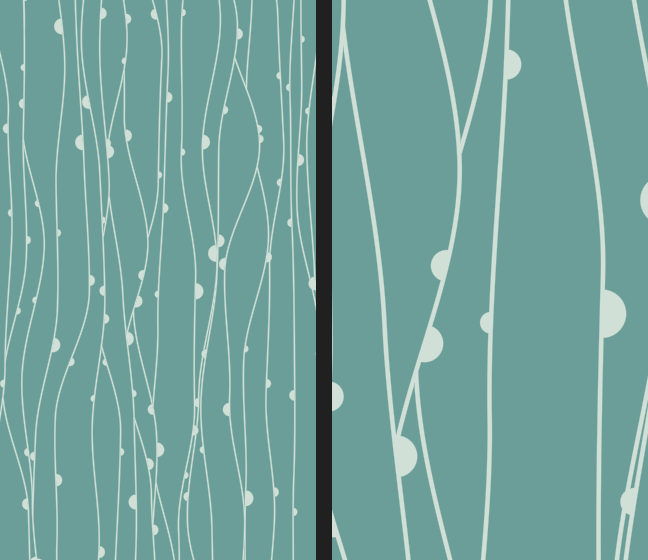
Left, the full canvas; right, a detail of the centre.
Reproduce this pattern procedurally as a Shadertoy shader.

```glsl
// Pale wavering vertical stems on a flat teal ground, joining like branches
// and carrying half-disc buds. Each stem is smooth 1D noise along y; it clings
// to its left neighbour where the two would cross.

#define SPACING 0.0535      // mean gap between stems, in canvas widths
#define WANDER 0.056        // sideways reach of each stem
#define DRIFT 0.018         // sway shared by neighbouring stems
#define BEND_LENGTH 0.40    // height between bends
#define HALF_WIDTH 0.0024   // half the stem thickness
#define BUD_PITCH 0.39      // mean height between buds on a stem
#define BUD_MIN 0.0115
#define BUD_MAX 0.0275
#define SOFTNESS 1.25       // edge blur in output pixels

const vec3 TEAL = vec3(0.42, 0.62, 0.60);
const vec3 PALE = vec3(0.82, 0.88, 0.84);

float hash(vec2 p) {
    vec3 q = fract(vec3(p.xyx) * 0.1031);
    q += dot(q, q.yzx + 33.33);
    return fract((q.x + q.y) * q.z);
}

// Unjoined stem position at height y
float rawStem(float id, float y) {
    float t = y / BEND_LENGTH + hash(vec2(id, 71.0)) + 10.0;
    float k = floor(t);
    float bend = mix(hash(vec2(id, k)), hash(vec2(id, k + 1.0)),
                     smoothstep(0.0, 1.0, t - k));
    float sway = DRIFT * sin(2.7 * y + 0.55 * id);
    return (id - 40.0) * SPACING + WANDER * (2.0 * bend - 1.0) + sway;
}

// Stem position, merged with the left neighbour where they would cross
float stemX(float id, float y) {
    return max(rawStem(id, y), rawStem(id - 1.0, y));
}

// Half disc whose flat side lies on the stem; side is the offset from it
float budDistance(float id, vec2 p, float side) {
    float cell = floor(p.y / BUD_PITCH + hash(vec2(id, 93.0)));
    vec2 seed = vec2(id + 17.0, cell + 140.0);
    float y = (cell + mix(0.12, 0.88, hash(seed)) - hash(vec2(id, 93.0))) * BUD_PITCH;
    float size = hash(seed + 50.0);
    float radius = mix(BUD_MIN, BUD_MAX, size * size);
    float facing = hash(seed + 90.0) < 0.5 ? -1.0 : 1.0;
    float disc = length(p - vec2(stemX(id, y), y)) - radius;
    return max(disc, -facing * side);
}

void mainImage(out vec4 fragColor, in vec2 fragCoord) {
    vec2 p = fragCoord / iResolution.x;
    float pixel = 1.0 / iResolution.x;
    float nearest = floor(p.x / SPACING) + 40.0;
    float d = 1.0;

    // Only stems that can reach this point
    for (int i = -3; i <= 4; i++) {
        float id = nearest + float(i);
        float x = stemX(id, p.y);
        float slope = (stemX(id, p.y + 0.002) - x) / 0.002;
        float side = (p.x - x) / sqrt(1.0 + slope * slope);
        d = min(d, abs(side) - HALF_WIDTH);
        d = min(d, budDistance(id, p, side));
    }

    float cover = clamp(0.5 - d / (SOFTNESS * pixel), 0.0, 1.0);
    fragColor = vec4(mix(TEAL, PALE, cover), 1.0);
}
```
